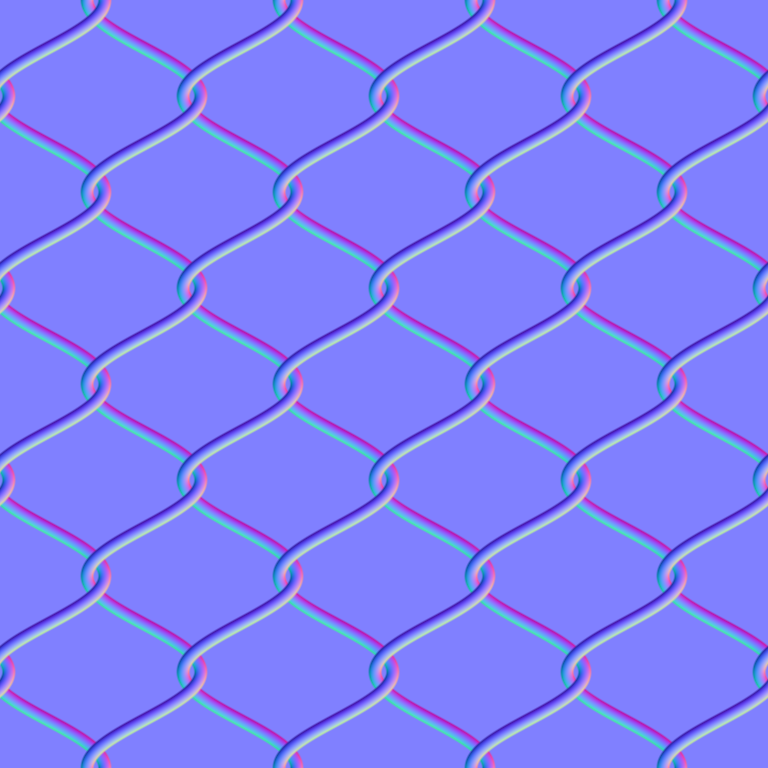
This texture map is drawn by a three.js fragment shader. Its source:

```glsl
// Tangent-space normal map of a chain-link wire mesh, four cells across and four down
varying vec2 vUv;

const float TAU = 6.2831853;
const float SWING = 0.296; // sideways reach of each zigzag wire, in cells

// Centre line of a wire at height t
vec2 wirePath(float t, float middle, float phase) {
  return vec2(middle - SWING * cos(TAU * (t - phase)), t);
}

// Derivative of the centre line
vec2 wireTangent(float t, float phase) {
  return vec2(SWING * TAU * sin(TAU * (t - phase)), 1.0);
}

// Height of the point on the wire nearest to p, by Gauss-Newton steps
float nearestHeight(vec2 p, float middle, float phase) {
  float t = p.y;
  for (int i = 0; i < 6; i++) {
    vec2 tangent = wireTangent(t, phase);
    t += dot(p - wirePath(t, middle, phase), tangent) / dot(tangent, tangent);
  }
  return t;
}

// Surface normal in xyz, coverage in w; front tells which half of the coil is up
vec4 wireSurface(vec2 p, float strand, out bool front) {
  float middle = 0.25 + 0.5 * strand;
  float phase = 0.5 + 0.5 * strand;
  float t = nearestHeight(p, middle, phase);
  vec2 tangent = wireTangent(t, phase);
  float speed = length(tangent);
  tangent /= speed;

  // Round cross-section
  vec2 side = vec2(tangent.y, -tangent.x);
  float offset = dot(p - wirePath(t, middle, phase), side);
  float s = clamp(offset / 0.029, -0.95, 0.95);
  vec3 normal = vec3(side * s, sqrt(1.0 - s * s));

  // Tilt where the coil passes between front and back
  float climb = 0.17 * cos(TAU * (t - phase)) / speed;
  normal.xy -= tangent * climb * normal.z;

  front = sin(TAU * (t - phase)) > 0.0;
  float coverage = 1.0 - smoothstep(0.026, 0.040, abs(offset));
  return vec4(normalize(normal), coverage);
}

void main() {
  vec2 p = vUv * 4.0;
  float strand = floor(p.x * 2.0);
  vec3 normal = vec3(0.0, 0.0, 1.0);

  // Rear halves of the coils first, then the front halves over them
  for (int layer = 0; layer < 2; layer++) {
    for (int i = -1; i <= 1; i++) {
      bool front;
      vec4 wire = wireSurface(p, strand + float(i), front);
      if (front == (layer == 1)) normal = mix(normal, wire.xyz, wire.w);
    }
  }

  // Green points down
  gl_FragColor = vec4(vec3(normal.x, -normal.y, normal.z) * 0.5 + 0.5, 1.0);
}
```
